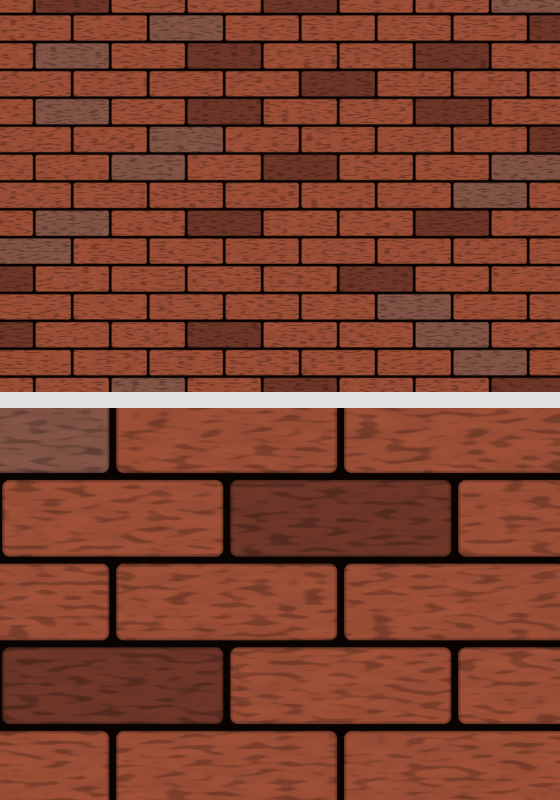
Top, the full canvas; bottom, a detail of the centre.
This texture is drawn by a WebGL 1 fragment shader. Its source:

```glsl
precision highp float;
// Running-bond brick wall: rounded bricks in thin near-black joints.
// Each row spreads dark and greyed bricks by a golden-ratio sequence,
// and stretched gradient noise gives every brick its horizontal grain.

uniform vec2 u_resolution;

// Lengths are fractions of the canvas width
const vec2 PITCH = vec2(0.1357, 0.0498);
const float JOINT = 0.0041;
const float CORNER = 0.0045;
const float EDGE_WIDTH = 0.0022;
const float FIRST_BED = 0.0251;    // top of canvas to first bed joint
const float ODD_SHIFT = 0.0612;    // first upright joint in odd rows
const float EVEN_SHIFT = 0.1290;   // first upright joint in even rows

const vec3 MORTAR = vec3(0.035, 0.010, 0.008);
const vec3 RED_BRICK = vec3(0.605, 0.302, 0.208);
const vec3 DARK_BRICK = vec3(0.425, 0.208, 0.153);
const vec3 GREY_BRICK = vec3(0.505, 0.325, 0.268);

const float DARK_SHARE_ODD = 0.25;
const float DARK_SHARE_EVEN = 0.04;
const float GREY_SHARE = 0.11;
const float GOLDEN = 0.618034;

const vec2 GRAIN_FREQ = vec2(62.0, 290.0);
const float GRAIN_DEPTH = 0.22;
const float EDGE_SHADE = 0.72;

float hash(vec2 p) {
  p = fract(p * vec2(0.1031, 0.1137));
  p += dot(p, p.yx + 33.33);
  return fract((p.x + p.y) * p.x * 7.31);
}

vec2 gradient(vec2 cell) {
  float angle = 6.28318 * hash(cell);
  return vec2(cos(angle), sin(angle));
}

float gradientNoise(vec2 p) {
  vec2 i = floor(p);
  vec2 f = p - i;
  vec2 u = f * f * f * (f * (f * 6.0 - 15.0) + 10.0);
  vec2 e = vec2(1.0, 0.0);
  float low = mix(dot(gradient(i), f),
                  dot(gradient(i + e.xy), f - e.xy), u.x);
  float high = mix(dot(gradient(i + e.yx), f - e.yx),
                   dot(gradient(i + e.xx), f - e.xx), u.x);
  return mix(low, high, u.y);
}

float roundedBox(vec2 p, vec2 halfSize, float radius) {
  vec2 q = abs(p) - halfSize + radius;
  return length(max(q, 0.0)) + min(max(q.x, q.y), 0.0) - radius;
}

// Choose the brick tint; the golden step keeps odd tints apart in a row
vec3 brickColour(vec2 cell, float odd) {
  float pick = fract(cell.x * GOLDEN + hash(vec2(cell.y + 40.0, 17.0)));
  float darkShare = mix(DARK_SHARE_EVEN, DARK_SHARE_ODD, odd);
  vec3 colour = mix(RED_BRICK, DARK_BRICK, step(pick, darkShare));
  return mix(colour, GREY_BRICK, step(1.0 - GREY_SHARE, pick));
}

// Fine dark dashes over a softer, broader streak
float grain(vec2 p) {
  float fine = gradientNoise(p * GRAIN_FREQ);
  float broad = gradientNoise(p * GRAIN_FREQ * vec2(0.6, 0.5) + 71.0);
  float dashes = smoothstep(0.02, 0.38, fine);
  return 1.0 + GRAIN_DEPTH * (0.35 * broad - dashes);
}

void main() {
  // Width-based coordinates, measured down from the top edge
  float pixel = 1.0 / u_resolution.x;
  vec2 p = vec2(gl_FragCoord.x, u_resolution.y - gl_FragCoord.y) * pixel;

  // Brick cell, with alternate rows shifted by half a brick
  float row = floor((p.y - FIRST_BED) / PITCH.y);
  float odd = mod(row, 2.0);
  vec2 grid = (p - vec2(mix(EVEN_SHIFT, ODD_SHIFT, odd), FIRST_BED)) / PITCH;
  vec2 cell = vec2(floor(grid.x), row);
  vec2 local = (grid - cell - 0.5) * PITCH;

  // Brick outline and its darkened rim
  float dist = roundedBox(local, 0.5 * (PITCH - JOINT), CORNER);
  float brickMask = 1.0 - smoothstep(-0.7 * pixel, 0.7 * pixel, dist);
  float rim = mix(EDGE_SHADE, 1.0, smoothstep(0.0, EDGE_WIDTH, -dist));

  // Grain starts at a different place in each brick
  vec2 grainOrigin = vec2(hash(cell + 50.0), hash(cell + 90.0)) + 1.0;
  vec3 brick = brickColour(cell, odd) * grain(local + grainOrigin) * rim;

  gl_FragColor = vec4(mix(MORTAR, brick, brickMask), 1.0);
}
```
